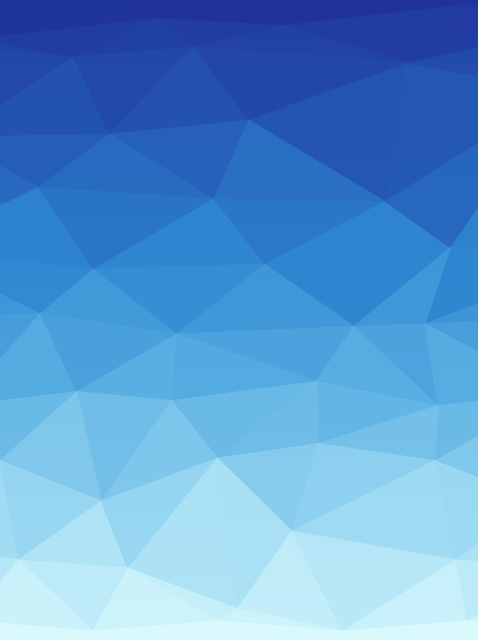
Give the GLSL for this background, as a WebGL 1 fragment shader.

```glsl
precision highp float;

uniform vec2 u_resolution;

const float QUARTER_TURN = 1.5708;

// x holds start, step, zigzag, swing; y holds level, arch, zigzag, swing
struct Row {
  vec4 x;
  vec4 y;
};

float hash(vec2 p) {
  return fract(sin(dot(p, vec2(127.1, 311.7))) * 43758.5453);
}

// Deep blue at the top (0) to pale ice at the bottom (1)
vec3 iceRamp(float depth) {
  float t = clamp(depth, 0.0, 1.0) * 5.0;
  vec3 color = vec3(0.125, 0.2, 0.615);
  color = mix(color, vec3(0.14, 0.34, 0.705), clamp(t, 0.0, 1.0));
  color = mix(color, vec3(0.18, 0.525, 0.815), clamp(t - 1.0, 0.0, 1.0));
  color = mix(color, vec3(0.345, 0.685, 0.885), clamp(t - 2.0, 0.0, 1.0));
  color = mix(color, vec3(0.61, 0.85, 0.95), clamp(t - 3.0, 0.0, 1.0));
  return mix(color, vec3(0.85, 0.975, 0.99), clamp(t - 4.0, 0.0, 1.0));
}

// Two-beat zigzag plus four-beat swing
float rhythm(float zigzag, float swing, float i) {
  return zigzag * mod(i, 2.0) + swing * sin(i * QUARTER_TURN);
}

vec2 rowVertex(Row row, float i) {
  float along = row.x.x + row.x.y * i;
  float height = row.y.x + row.y.y * (1.0 - cos(i * QUARTER_TURN));
  return vec2(along + rhythm(row.x.z, row.x.w, i),
              height + rhythm(row.y.z, row.y.w, i));
}

float cross2(vec2 a, vec2 b) {
  return a.x * b.y - a.y * b.x;
}

float edgeDistance(vec2 p, vec2 a, vec2 b) {
  vec2 e = b - a;
  return cross2(e, p - a) / max(length(e), 0.0001);
}

// Facet tone leans to its base row in the middle, so pairs merge to diamonds
float facetLevel(vec2 center, float base) {
  float offset = (base - 0.6) / 0.12;
  return mix(center.y, base, 0.1 + 0.75 * exp(-offset * offset));
}

// One flat facet, feathered outward so that neighbours leave no seam
vec3 facet(vec3 under, vec2 p, vec2 a, vec2 b, vec2 apex, float pixel) {
  float turn = sign(cross2(b - a, apex - a));
  float inside = min(turn * edgeDistance(p, a, b),
                 min(turn * edgeDistance(p, b, apex),
                     turn * edgeDistance(p, apex, a)));
  vec2 center = (a + b + apex) / 3.0;
  float level = facetLevel(center, 0.5 * (a.y + b.y));
  float tone = 1.0 - mix(level, p.y, 0.08) + (hash(center) - 0.5) * 0.025;
  return mix(under, iceRamp(tone), smoothstep(-pixel, 0.0, inside));
}

// Cell between upper edge ab and lower edge cd, split on the shorter diagonal
vec3 cell(vec3 under, vec2 p, vec2 a, vec2 b, vec2 c, vec2 d, float pixel) {
  bool falling = distance(a, d) < distance(b, c);
  under = facet(under, p, a, b, falling ? d : c, pixel);
  return facet(under, p, c, d, falling ? a : b, pixel);
}

vec3 strip(vec3 under, vec2 p, Row upper, Row lower, float pixel) {
  for (int n = -1; n < 5; n++) {
    float i = float(n);
    under = cell(under, p, rowVertex(upper, i), rowVertex(upper, i + 1.0),
                 rowVertex(lower, i), rowVertex(lower, i + 1.0), pixel);
  }
  return under;
}

void main() {
  float pixel = 1.0 / u_resolution.y;
  vec2 p = gl_FragCoord.xy * pixel;

  // Mesh rows from top to bottom
  Row rows[12];
  rows[0] = Row(vec4(0.247, 0.242, 0.0, 0.0), vec4(1.1, 0.0, 0.0, 0.0));
  rows[1] = Row(vec4(0.247, 0.242, -0.047, 0.0), vec4(0.971, 0.011, -0.033, 0.011));
  rows[2] = Row(vec4(0.115, 0.26, -0.072, 0.0), vec4(0.91, -0.003, 0.027, -0.007));
  rows[3] = Row(vec4(0.171, 0.232, -0.014, 0.0), vec4(0.79, 0.055, -0.046, 0.013));
  rows[4] = Row(vec4(0.06, 0.271, 0.003, 0.0), vec4(0.707, -0.011, 0.077, -0.084));
  rows[5] = Row(vec4(0.146, 0.279, -0.011, 0.0), vec4(0.579, 0.017, 0.002, -0.011));
  rows[6] = Row(vec4(0.063, 0.245, -0.083, 0.051), vec4(0.51, -0.01, -0.014, -0.008));
  rows[7] = Row(vec4(0.12, 0.187, -0.018, -0.021), vec4(0.388, 0.008, -0.026, 0.004));
  rows[8] = Row(vec4(0.0, 0.17, -0.012, 0.0), vec4(0.28, 0.002, -0.02, -0.045));
  rows[9] = Row(vec4(0.029, 0.171, -0.043, 0.043), vec4(0.125, -0.038, 0.054, -0.029));
  rows[10] = Row(vec4(-0.05, 0.195, 0.0, 0.0), vec4(0.03, 0.0, -0.016, 0.0));
  rows[11] = Row(vec4(-0.05, 0.195, 0.0, 0.0), vec4(-0.1, 0.0, 0.0, 0.0));

  // Facets over a smooth base
  vec3 color = iceRamp(1.0 - p.y);
  for (int k = 0; k < 11; k++) {
    color = strip(color, p, rows[k], rows[k + 1], pixel);
  }
  gl_FragColor = vec4(color, 1.0);
}
```
